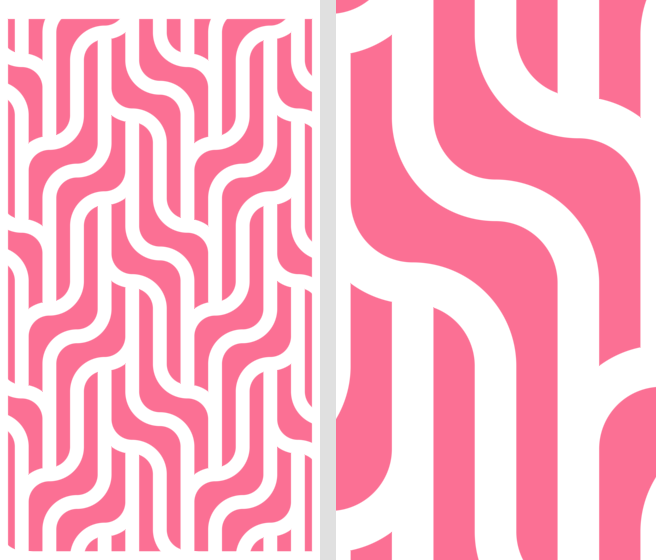
Left, the full canvas; right, a detail of the centre.
Reproduce this pattern procedurally as a WebGL 2 fragment shader.

```glsl
#version 300 es
precision highp float;
// Interlocking lattice of white S-shaped ribbons and upright bars on pink, in a white frame.
// One family of ribbons steps along a diagonal; a glide reflection of it (mirror, then
// half a period down) completes a square tile six ribbon spacings wide.

#define PITCH 0.0863                  // ribbon spacing, in canvas widths
#define ORIGIN vec2(0.0680, 0.1016)   // lattice origin from the top left
#define PERIOD 6.0                    // tile size, in ribbon spacings
#define HALF_WIDTH 0.251              // half the ribbon width, in spacings
#define EDGE_SOFTNESS 0.85            // half the edge blur, in pixels
#define MARGIN_TOP_LEFT vec2(0.0251, 0.0594)
#define MARGIN_BOTTOM_RIGHT vec2(0.0251, 0.0274)
#define PINK vec3(0.985, 0.440, 0.580)
#define WHITE vec3(1.0)

uniform vec2 u_resolution;
out vec4 fragColor;

// Offset to the nearest repeat of a centre.
vec2 wrapOffset(vec2 p, vec2 centre) {
    return mod(p - centre + 0.5 * PERIOD, PERIOD) - 0.5 * PERIOD;
}

// Distance to an S made of two unit quarter arcs, from (-1,-1) to (1,1).
float sCurve(vec2 p) {
    if (p.x < 0.0) p = -p;            // half-turn symmetry
    return p.y > 1.0 ? length(p - vec2(1.0))
                     : abs(length(p - vec2(0.0, 1.0)) - 1.0);
}

// Distance to an upright segment through the local origin.
float upright(vec2 p, float halfLength) {
    return length(vec2(p.x, max(abs(p.y) - halfLength, 0.0)));
}

// Three diagonal S-curves and the bars that link them.
float ribbonFamily(vec2 p) {
    float d = min(upright(wrapOffset(p, vec2(0.0, 5.0)), 2.0),
                  upright(wrapOffset(p, vec2(3.0, 2.0)), 2.0));
    d = min(d, upright(wrapOffset(p, vec2(5.0, 5.0)), 1.0));
    for (int i = 0; i < 3; i++) {
        float shift = float(i);
        d = min(d, sCurve(wrapOffset(p, vec2(4.0 + shift, 3.0 - shift))));
    }
    return d;
}

void main() {
    // Position in canvas widths, y running down from the top.
    vec2 size = vec2(1.0, u_resolution.y / u_resolution.x);
    vec2 pos = gl_FragCoord.xy / u_resolution.x;
    pos.y = size.y - pos.y;
    float blur = EDGE_SOFTNESS / u_resolution.x;

    // Ribbons and their glide reflection.
    vec2 lattice = (pos - ORIGIN) / PITCH;
    vec2 glide = vec2(1.0 - lattice.x, lattice.y - 0.5 * PERIOD);
    float ribbon = min(ribbonFamily(lattice), ribbonFamily(glide)) - HALF_WIDTH;
    float pinkArea = smoothstep(-blur, blur, ribbon * PITCH);

    // White frame.
    vec2 inset = min(pos - MARGIN_TOP_LEFT, size - MARGIN_BOTTOM_RIGHT - pos);
    pinkArea *= smoothstep(-blur, blur, min(inset.x, inset.y));

    fragColor = vec4(mix(WHITE, PINK, pinkArea), 1.0);
}
```
